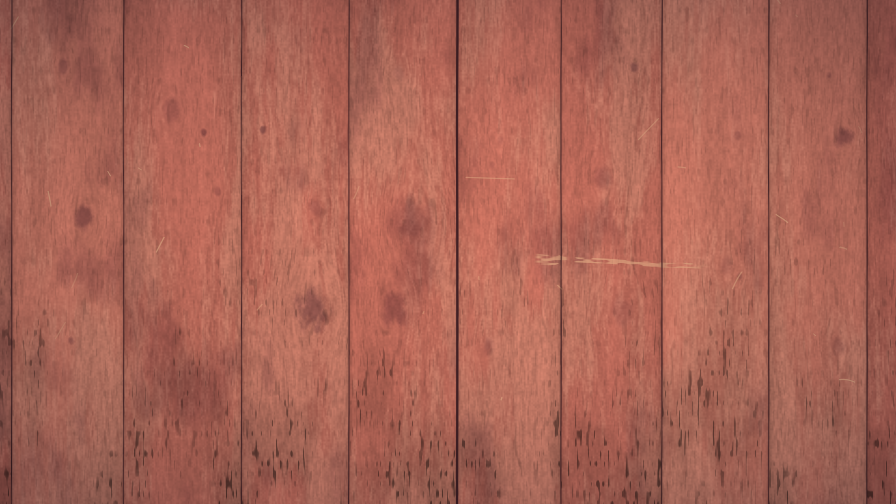
This texture is drawn by a Shadertoy shader. Its source:

```glsl
float hash(vec2 p) {
    vec3 q = fract(p.xyx * 0.1031);
    q += dot(q, q.yzx + 33.33);
    return fract((q.x + q.y) * q.z);
}

float noise(vec2 p) {
    vec2 cell = floor(p), f = fract(p);
    f = f * f * (3.0 - 2.0 * f);
    return mix(mix(hash(cell), hash(cell + vec2(1, 0)), f.x),
               mix(hash(cell + vec2(0, 1)), hash(cell + vec2(1, 1)), f.x), f.y);
}

float fbm(vec2 p) {
    float sum = 0.0, amplitude = 0.53;
    for (int i = 0; i < 4; i++) {
        sum += amplitude * noise(p);
        p = p * 2.03 + 17.7;
        amplitude *= 0.5;
    }
    return sum;
}

float segmentDistance(vec2 p, vec2 a, vec2 b) {
    vec2 ab = b - a;
    return length(p - a - ab * clamp(dot(p - a, ab) / dot(ab, ab), 0.0, 1.0));
}

// Coverage of a line with the given half width
float stroke(float dist, float halfWidth, float pixel) {
    return 1.0 - smoothstep(halfWidth - pixel * 0.6, halfWidth + pixel * 0.6, dist);
}

// Joints between planks, in units of canvas height
const float SEAMS[9] = float[9](0.023, 0.245, 0.479, 0.692, 0.907, 1.113, 1.313, 1.525, 1.720);

void mainImage(out vec4 fragColor, in vec2 fragCoord) {
    float pixel = 1.0 / iResolution.y;
    vec2 uv = fragCoord / iResolution.xy;
    vec2 p = vec2(uv.x * 16.0 / 9.0, uv.y);

    // Find the plank and the nearest joint
    float plank = 0.0, left = -0.19, right = 1.94, seamDist = 1.0, deep = 0.0;
    float sway = 0.002 * (noise(vec2(3.0, p.y * 4.0)) - 0.5);
    for (int i = 0; i < 9; i++) {
        float x = SEAMS[i] + sway;
        if (p.x > x) { plank = float(i + 1); left = x; }
        else right = min(right, x);
        if (abs(p.x - x) < seamDist) {
            seamDist = abs(p.x - x);
            deep = i == 4 ? 1.0 : 0.0;
        }
    }
    vec2 offset = vec2(plank * 19.3, plank * 7.1);

    // Knots stay inside their plank and bend the grain
    float knots = 0.0, bend = 0.0;
    for (int i = 0; i < 3; i++) {
        vec2 seed = vec2(plank * 5.0 + 2.0, float(i) * 9.0 + 4.0);
        vec2 center = vec2(mix(left, right, 0.2 + 0.6 * hash(seed)), 0.3 + 0.62 * hash(seed + 31.0));
        float size = mix(0.006, 0.034, pow(hash(seed + 57.0), 2.0));
        vec2 d = (p - center) * vec2(1.0, 0.75);
        float r = length(d) / size + 1.3 * (fbm(p * vec2(70.0, 40.0) + offset) - 0.5);
        knots = max(knots, (1.0 - smoothstep(0.4, 1.3, r)) * mix(0.2, 0.8, hash(seed + 83.0)));
        bend += d.x * exp(-dot(d, d) / (size * size * 4.0));
    }

    // Grain stretched along the planks
    vec2 g = p + offset;
    g.x -= bend * 0.6 - 0.012 * (noise(vec2(p.x * 8.0, p.y * 3.0) + offset) - 0.5);
    float broad = fbm(g * vec2(16.0, 1.6));
    float streaks = fbm(g * vec2(110.0, 9.0));
    float fine = noise(g * vec2(290.0, 75.0)) + 0.6 * noise(p * 270.0) - 0.3;
    float patches = fbm(p * vec2(9.0, 3.5) + offset);

    // Paint, with paler worn wood and dark stains
    float tone = hash(vec2(plank, 71.0));
    vec3 color = mix(vec3(0.73, 0.395, 0.335), vec3(0.79, 0.465, 0.385), tone);
    color *= 0.80 + 0.19 * broad + 0.10 * streaks + 0.11 * fine;
    float low = 1.0 - smoothstep(0.0, 0.65, p.y);
    float worn = smoothstep(0.44, 0.72, patches + 0.14 * low + 0.35 * (streaks - 0.5) + 0.12 * (fine - 0.5));
    color = mix(color, vec3(0.76, 0.51, 0.42) * (0.80 + 0.22 * streaks + 0.15 * fine), worn * 0.5);
    float stain = smoothstep(0.55, 0.78, fbm(p * vec2(10.0, 5.0) - offset) + 0.15 * (streaks - 0.5));
    color *= mix(vec3(1.0), vec3(0.76, 0.72, 0.77), stain * 0.6);
    color *= mix(vec3(1.0), vec3(0.66, 0.62, 0.70), knots);

    // Open pores, and small flecks of grime towards the bottom
    float pores = smoothstep(0.68, 0.92, noise(g * vec2(270.0, 50.0) + 9.0));
    float grime = low * smoothstep(0.5, 0.7, fbm(p * vec2(12.0, 6.0) + offset + 40.0));
    color *= 1.0 - pores * (0.08 + 0.32 * grime) - 0.10 * grime;

    // Scattered short scratches and chips
    float scratches = 0.0;
    for (int i = 0; i < 26; i++) {
        vec2 seed = vec2(float(i) * 3.0 + 1.0, 113.0);
        vec2 a = vec2(hash(seed) * 1.778, 0.2 + 0.8 * hash(seed + 11.0));
        float angle = 0.8 + 2.2 * hash(seed + 23.0);
        float size = mix(0.004, 0.05, pow(hash(seed + 37.0), 2.0));
        vec2 q = p + 0.012 * (noise(p * 22.0) - 0.5);
        float line = stroke(segmentDistance(q, a, a + size * vec2(cos(angle), sin(angle))), 0.0012, pixel);
        scratches = max(scratches, line * mix(0.3, 0.8, hash(seed + 47.0)));
    }

    // Long scrape of two thin lines, with a brushed left end
    float scrapeY = 0.487 - 0.045 * (p.x - 1.06) + 0.004 * (noise(vec2(p.x * 25.0, 5.0)) - 0.5);
    float span = smoothstep(1.058, 1.07, p.x) * (1.0 - smoothstep(1.36, 1.415, p.x));
    float brush = 1.0 - smoothstep(1.10, 1.12, p.x);
    float scrape = stroke(abs(p.y - scrapeY), mix(0.005, 0.011, brush), pixel);
    scrape *= span * smoothstep(0.3, 0.7, noise(vec2(p.x * 60.0, (p.y - scrapeY) * 230.0)));
    float nick = stroke(segmentDistance(p, vec2(0.925, 0.648), vec2(1.02, 0.645)), 0.0012, pixel);
    scratches = max(scratches, max(scrape * 0.65, nick * 0.5));
    color = mix(color, vec3(0.87, 0.65, 0.50), scratches);

    // Soft plank edges and thin joints of uneven depth
    color *= 1.0 - 0.16 * exp(-seamDist / 0.005);
    float depth = mix(0.5 + 0.4 * noise(vec2(plank * 7.0, p.y * 14.0)), 0.95, deep);
    color = mix(color, vec3(0.23, 0.11, 0.13), depth * stroke(seamDist, mix(0.0012, 0.0023, deep), pixel));

    // Cool shading towards the corners
    vec2 c = uv - 0.5;
    color *= mix(vec3(1.03), vec3(0.34, 0.38, 0.50), dot(c, c));
    fragColor = vec4(color, 1.0);
}
```
